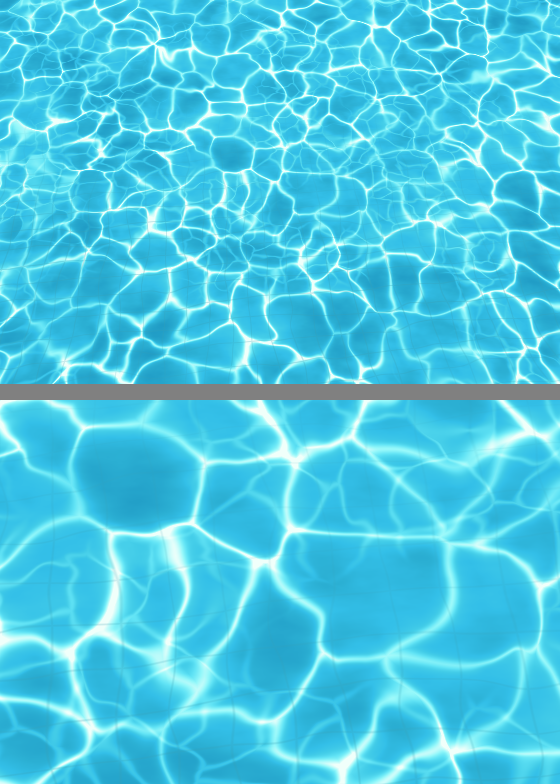
Top, the full canvas; bottom, a detail of the centre.
A WebGL 2 fragment shader for this texture:

```glsl
#version 300 es
precision highp float;

#define CELL_FREQ 8.3
#define FINE_RATIO 1.6
#define TILE_FREQ 16.0
#define PERSPECTIVE 0.6
#define WARP 0.30
#define LINE_WIDTH 0.072
#define LINE_GAIN 0.60
#define GLOW_GAIN 0.30
#define NODE_GAIN 0.50
#define TILE_GAIN 0.32

uniform vec2 u_resolution;
out vec4 fragColor;

float hash(vec2 p) {
    return fract(sin(dot(p, vec2(127.1, 311.7))) * 43758.5453);
}

vec2 hash2(vec2 p) {
    return vec2(hash(p), hash(p + vec2(37.2, 17.9)));
}

float noise(vec2 p) {
    vec2 i = floor(p), f = fract(p);
    f = f * f * (3.0 - 2.0 * f);
    return mix(mix(hash(i), hash(i + vec2(1, 0)), f.x),
               mix(hash(i + vec2(0, 1)), hash(i + vec2(1, 1)), f.x), f.y);
}

float fbm(vec2 p) {
    float sum = 0.0, amp = 0.5;
    for (int i = 0; i < 4; i++) {
        sum += amp * noise(p);
        p = mat2(0.8, 0.6, -0.6, 0.8) * p * 2.03 + 11.3;
        amp *= 0.5;
    }
    return sum / 0.9375;
}

vec2 noise2(vec2 p) {
    return vec2(noise(p), noise(p + vec2(53.1, 91.7))) - 0.5;
}

// Bends straight cell walls into wavy light filaments
vec2 warp(vec2 p) {
    p += 2.0 * WARP * noise2(p * 1.1);
    return p + 0.7 * WARP * noise2(p * 2.9 + 7.0);
}

// x: gap between the two nearest seeds, y: gap to the third
vec2 cellGaps(vec2 p) {
    vec2 id = floor(p);
    vec3 near = vec3(9.0);
    for (int y = -2; y <= 2; y++)
    for (int x = -2; x <= 2; x++) {
        vec2 cell = id + vec2(x, y);
        float d = length(cell + hash2(cell) - p);
        if (d < near.x) near = vec3(d, near.xy);
        else if (d < near.y) near = vec3(near.x, d, near.y);
        else near.z = min(near.z, d);
    }
    return near.yz - near.x;
}

float bump(float d, float width) {
    return exp(-d * d / (width * width));
}

vec3 ramp(vec3 col, vec3 next, float from, float to, float light) {
    return mix(col, next, clamp((light - from) / (to - from), 0.0, 1.0));
}

vec3 waterColor(float light) {
    vec3 col = vec3(0.09, 0.55, 0.73);
    col = ramp(col, vec3(0.13, 0.62, 0.78), 0.02, 0.18, light);
    col = ramp(col, vec3(0.17, 0.69, 0.83), 0.18, 0.30, light);
    col = ramp(col, vec3(0.20, 0.75, 0.91), 0.30, 0.40, light);
    col = ramp(col, vec3(0.26, 0.80, 0.91), 0.40, 0.52, light);
    col = ramp(col, vec3(0.38, 0.89, 0.96), 0.52, 0.72, light);
    col = ramp(col, vec3(0.58, 0.97, 0.98), 0.72, 1.00, light);
    return ramp(col, vec3(0.94, 1.0, 0.98), 1.00, 1.40, light);
}

void main() {
    // Floor plane receding toward the top
    vec2 p = gl_FragCoord.xy / u_resolution.y;
    float depth = 1.0 + PERSPECTIVE * p.y;
    vec2 pool = vec2(p.x - 0.5 * u_resolution.x / u_resolution.y, p.y) * depth;
    vec2 q = pool * CELL_FREQ + 40.0;

    // Mottled body of the water with fine streaks
    float light = 0.02 + 0.46 * fbm(q * 0.75) + 0.12 * fbm(q * vec2(2.0, 4.5));
    light += 0.03 * (p.y - 0.5);

    // Main caustic net, bright where filaments meet
    vec2 gaps = cellGaps(warp(q));
    float power = smoothstep(0.1, 0.85, noise(q * 0.9 + 19.0));
    float width = LINE_WIDTH * mix(0.7, 1.35, noise(q * 1.3 + 5.0));
    light += GLOW_GAIN * exp(-5.0 * gaps.x);
    light += LINE_GAIN * mix(0.35, 1.15, power) * bump(gaps.x, width);
    light += NODE_GAIN * power * bump(gaps.y, 0.16);

    // Faint finer net, broken into patches
    vec2 fine = cellGaps(warp(q * FINE_RATIO + 71.0));
    float patches = smoothstep(0.35, 0.75, noise(q * 0.6 + 83.0));
    light += 0.24 * patches * bump(fine.x, 0.10);

    vec3 col = waterColor(light);

    // Refracted tile joints, fading with distance
    vec2 tile = mat2(0.99, -0.10, 0.10, 0.99) * pool * TILE_FREQ;
    tile += 0.45 * noise2(q * 0.8) + 0.2 * noise2(q * 2.2);
    vec2 joint = abs(fract(tile) - 0.5);
    vec2 soft = max(fwidth(tile), vec2(0.04));
    vec2 lines = smoothstep(0.5 - soft, vec2(0.5), joint);
    float seen = TILE_GAIN * (1.0 - smoothstep(0.3, 0.85, p.y)) * mix(0.4, 1.0, noise(q * 0.5));
    col = mix(col, vec3(0.22, 0.62, 0.70), seen * max(lines.x, lines.y));

    fragColor = vec4(col, 1.0);
}
```
